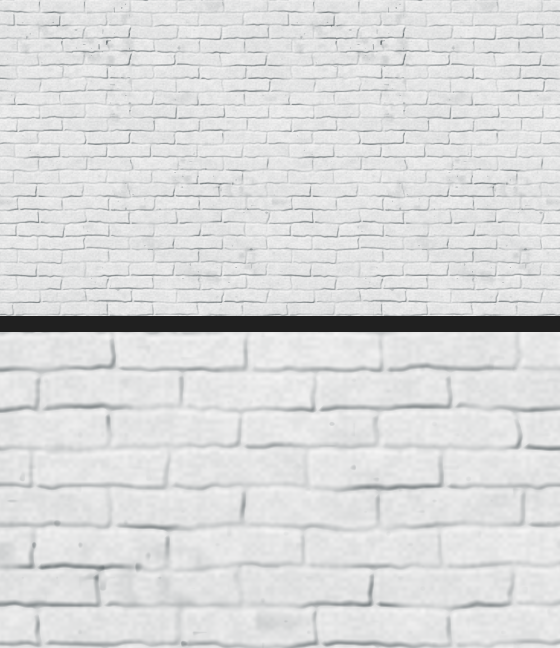
Top: the whole. Bottom: its middle third, enlarged.
Give the GLSL for this texture, as a Shadertoy shader.

```glsl
#define ROWS 24.0            // courses per canvas height
#define BRICKS 6.912         // bricks per canvas height
#define TILE 6.0             // bricks before the wear repeats
#define JOINT 0.07           // half joint width, in courses
#define CORNER 0.10          // brick corner radius, in courses
#define SOFTNESS 0.08        // edge softness, in courses
#define LIGHT vec2(-0.07, 0.11)
#define PAINT 0.897
#define SHADOW_MIN 0.05
#define SHADOW_MAX 0.36
#define GRAIN 0.045
#define COOL_TINT vec3(-0.03, 0.03, 0.05)

const float ASPECT = ROWS / BRICKS;

float hash(vec2 p) {
    return fract(sin(dot(p, vec2(127.1, 311.7))) * 43758.5453);
}

// Lattice value that wraps horizontally after one tile
float lattice(vec2 cell, vec2 freq) {
    cell.x = floor(mod(cell.x + 0.5, TILE * freq.x));
    return hash(cell + freq * 17.0);
}

// Value noise; TILE * freq.x must be a whole number
float noise(vec2 p, vec2 freq) {
    p *= freq;
    vec2 i = floor(p), f = fract(p);
    f = f * f * (3.0 - 2.0 * f);
    float low = mix(lattice(i, freq), lattice(i + vec2(1, 0), freq), f.x);
    float high = mix(lattice(i + vec2(0, 1), freq), lattice(i + vec2(1, 1), freq), f.x);
    return mix(low, high, f.y);
}

// Position in brick units, bent by uneven laying and rough edges
vec2 layBricks(vec2 p) {
    vec2 uneven = vec2(noise(p, vec2(1.0, 0.9)), noise(p, vec2(1.5, 0.7))) - 0.5;
    vec2 rough = vec2(noise(p, vec2(9.0, 3.0)), noise(p, vec2(11.0, 2.5))) - 0.5;
    p += uneven * vec2(0.10, 0.16) + rough * vec2(0.03, 0.10);
    float row = floor(p.y);
    p.x -= 0.36 + 0.5 * mod(row, 2.0) + 0.08 * (hash(vec2(row, 3.0)) - 0.5);
    return p;
}

// Height of the wall: 1 on a brick face, 0 in a joint
float relief(vec2 p) {
    vec2 halfSize = 0.5 * vec2(ASPECT, 1.0) - JOINT - CORNER;
    vec2 q = abs(fract(layBricks(p)) - 0.5) * vec2(ASPECT, 1.0) - halfSize;
    float d = length(max(q, 0.0)) + min(max(q.x, q.y), 0.0) - CORNER;
    return 1.0 - smoothstep(-SOFTNESS, SOFTNESS, d);
}

void mainImage(out vec4 fragColor, in vec2 fragCoord) {
    vec2 p = fragCoord / iResolution.y * vec2(BRICKS, ROWS);
    p.y -= 0.06;

    // Joints: shadow under each brick, thin light on its upper edge
    float face = relief(p);
    float slope = relief(p + LIGHT / vec2(ASPECT, 1.0)) - face;
    float depth = smoothstep(0.2, 0.95, noise(p, vec2(2.5, 1.3)));
    float value = PAINT - 0.035 * (1.0 - face);
    value -= max(slope, 0.0) * mix(SHADOW_MIN, SHADOW_MAX, depth);
    value += max(-slope, 0.0) * 0.03;

    // Tone of each brick
    vec2 id = floor(layBricks(p));
    id.x = floor(mod(id.x + 0.5, TILE));
    value += 0.018 * (hash(id) - 0.5) * face;

    // Painted surface: broad patches, brush texture and grain
    value += 0.025 * (noise(p, vec2(0.5, 0.2)) - 0.5);
    value += 0.030 * (noise(p, vec2(10.0, 3.0)) - 0.5);
    value += GRAIN * (noise(p, vec2(30.0, 9.0)) - 0.5);

    // Wear: thin grey stains and small chips
    float worn = smoothstep(0.55, 0.95, noise(p, vec2(1.5, 0.6)));
    float stain = worn * smoothstep(0.4, 0.9, noise(p, vec2(7.0, 2.2)));
    float chip = smoothstep(0.86, 0.97, noise(p, vec2(12.0, 3.6)));
    value -= 0.07 * stain + chip * mix(0.03, 0.22, worn);

    vec3 color = vec3(value) + (0.93 - value) * COOL_TINT;
    fragColor = vec4(clamp(color, 0.0, 1.0), 1.0);
}
```
